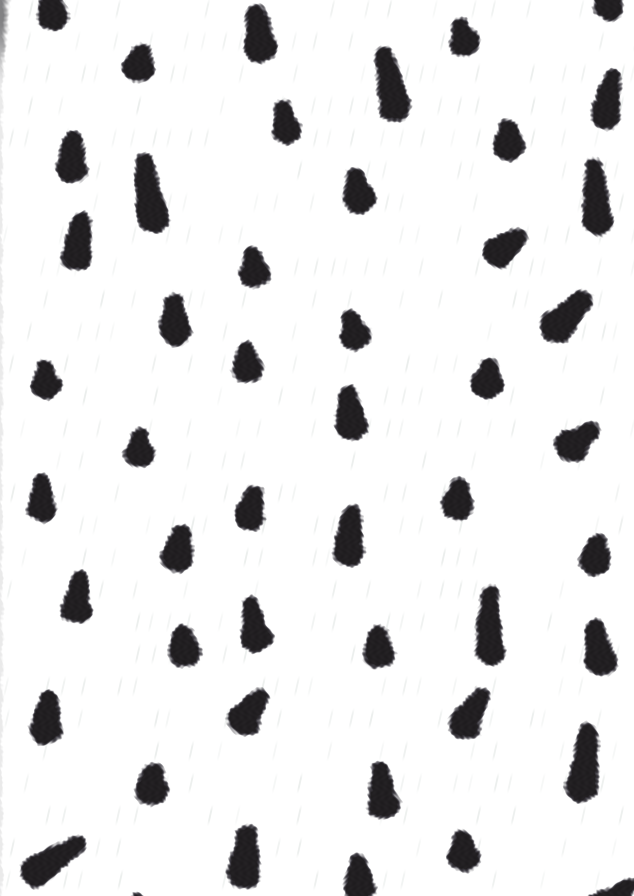
This pattern is drawn by a Shadertoy shader. Its source:

```glsl
vec2 hash2(vec2 p) {
    vec3 q = fract(vec3(p.xyx) * vec3(0.1031, 0.1030, 0.0973));
    q += dot(q, q.yzx + 33.33);
    return fract((q.xx + q.yz) * q.zy);
}

float smoothMin(float a, float b, float k) {
    float h = max(k - abs(a - b), 0.0) / k;
    return min(a, b) - 0.25 * h * h * k;
}

// Layered sines: broad lumps plus fine bristle roughness
float roughness(vec2 p) {
    vec2 w = p + 0.004 * sin(p.yx * 170.0);
    float lumps = sin(w.x * 230.0 + 1.3) * sin(w.y * 190.0);
    float bristles = sin(w.x * 810.0 + w.y * 420.0) + sin(w.y * 930.0 - w.x * 370.0);
    return 0.0014 * lumps + 0.0005 * bristles;
}

// Brush dab: narrow top, wide foot and a heel to one side
float dabDistance(vec2 p, vec2 id) {
    vec2 sizes = hash2(id + 17.0);
    vec2 pose = hash2(id + 41.0);
    vec2 rare = hash2(id + 73.0);

    float tilt = mix(-0.22, 0.22, pose.x) + 0.8 * step(0.91, rare.x);
    float span = 0.014 + 0.028 * sizes.x + 0.034 * step(0.87, rare.y);
    float c = cos(tilt), s = sin(tilt);
    p = mat2(c, s, -s, c) * p;
    p.x += 3.0 * (pose.y - 0.5) * p.y * p.y;

    float along = clamp(p.y / span + 0.5, 0.0, 1.0);
    float radius = mix(0.0175, 0.0105, along) + 0.003 * (sizes.y - 0.5);
    float body = length(p - vec2(0.0, (along - 0.5) * span)) - radius;
    vec2 heelAt = vec2(mix(-0.002, 0.010, pose.y), -0.5 * span - 0.001);
    float heel = length(p - heelAt) - 0.0115;
    return smoothMin(body, heel, 0.005);
}

// Staggered columns of jittered dabs
float dabField(vec2 p) {
    vec2 cell = vec2(0.120, 0.130);
    float nearest = 1.0;
    for (int i = -1; i <= 1; i++) {
        float column = floor(p.x / cell.x) + float(i);
        float shift = 0.5 * mod(column, 2.0);
        for (int j = -1; j <= 1; j++) {
            vec2 id = vec2(column, floor(p.y / cell.y + shift) + float(j));
            vec2 jitter = (hash2(id + 5.0) - 0.5) * vec2(0.060, 0.048);
            vec2 center = (id + 0.5 - vec2(0.0, shift)) * cell + jitter;
            nearest = min(nearest, dabDistance(p - center, id + 20.0));
        }
    }
    return nearest + roughness(p);
}

// Sparse hair-thin fibres pressed in the paper
float fibres(vec2 p) {
    vec2 cell = vec2(0.020, 0.036);
    vec2 id = floor(p / cell);
    vec2 q = (fract(p / cell) - 0.5) * cell;
    vec2 h = hash2(id + 101.0);
    float across = abs(q.x - (h.x - 0.5) * 0.010 - 0.22 * q.y);
    float line = 1.0 - smoothstep(0.0003, 0.0018, across);
    float ends = 1.0 - smoothstep(0.004, 0.013, abs(q.y));
    return line * ends * step(0.62, h.y) * mix(0.4, 1.0, h.x);
}

void mainImage(out vec4 fragColor, in vec2 fragCoord) {
    vec2 p = fragCoord / iResolution.y;
    float pixel = 1.0 / iResolution.y;

    // Paper with faint fibres and a shaded upper left edge
    vec3 color = mix(vec3(1.0), vec3(0.87, 0.89, 0.88), 0.6 * fibres(p));
    float edgeWidth = 0.004 + 0.008 * smoothstep(0.90, 1.0, p.y);
    float edge = 1.0 - smoothstep(0.2 * edgeWidth, edgeWidth, p.x + roughness(p));
    color = mix(color, vec3(0.45, 0.45, 0.46), edge * mix(0.15, 0.9, smoothstep(0.90, 0.98, p.y)));

    // Ink with a paler rim and soft border
    float d = dabField(p);
    vec3 ink = mix(vec3(0.13, 0.12, 0.13), vec3(0.25, 0.24, 0.27), smoothstep(-0.0035, -0.001, d));
    ink += 0.012 * sin(p.x * 700.0 + 2.0 * sin(p.y * 310.0)) * sin(p.y * 560.0);
    float soft = max(0.0018, 0.8 * pixel);
    color = mix(color, ink, 1.0 - smoothstep(-soft, soft, d));

    fragColor = vec4(color, 1.0);
}
```
